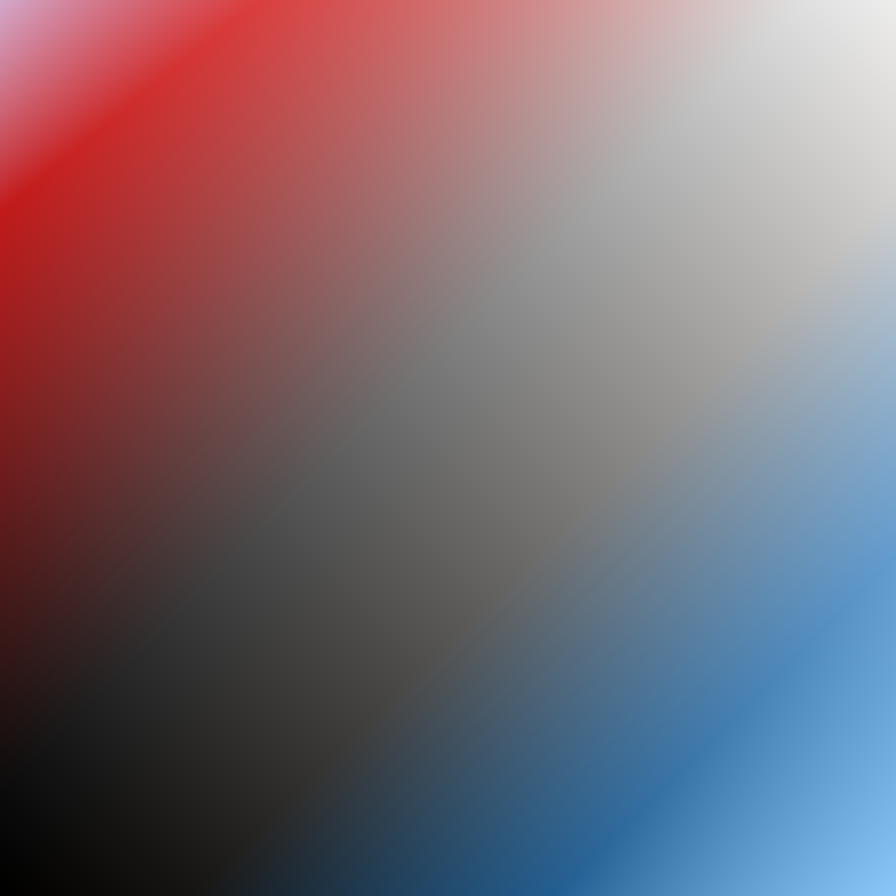
Reproduce this background procedurally as a Shadertoy shader.

```glsl
// A soft diagonal gradient: a neutral ramp from black to near white, flanked by
// a red band toward the upper left and a blue band toward the lower right.
// "along" drives the brightness; "across" selects and blends the bands.

// Neutral ramp
const float GRAY_PEAK  = 0.93;
const float GRAY_CURVE = 1.10;
const vec3  WARM_TINT  = vec3(0.008, 0.0, -0.008);

// Band limits on the across axis (v - u)
const float RED_START       = 0.10;
const float RED_RIDGE       = 0.84;
const float RED_RIDGE_SLOPE = -0.20;
const float RED_EASE        = 1.20;
const float BLUE_START      = 0.21;
const float BLUE_RIDGE      = 0.62;

// Ridge colours: value at along = 0, and change up to along = 1
const vec3 RED_BASE  = vec3(0.60, -0.11, -0.11);
const vec3 RED_RISE  = vec3(0.40, 0.55, 0.55);
const vec3 BLUE_BASE = vec3(-0.07, 0.17, 0.37);
const vec3 BLUE_RISE = vec3(0.66, 0.64, 0.64);

// Corner colours
const vec3 LAVENDER = vec3(0.83, 0.66, 0.79);
const vec3 SKY      = vec3(0.55, 0.78, 0.98);

// Linear position of x between two limits, held to 0..1
float ramp(float start, float end, float x) {
    return clamp((x - start) / (end - start), 0.0, 1.0);
}

vec3 ridgeColor(vec3 base, vec3 rise, float along) {
    return max(base + rise * along, 0.0);
}

void mainImage(out vec4 fragColor, in vec2 fragCoord) {
    vec2 uv = fragCoord / iResolution.xy;
    float along = 0.5 * (uv.x + uv.y);
    float across = uv.y - uv.x;

    // Neutral ramp, slightly warm next to the blue band
    vec3 color = vec3(GRAY_PEAK * pow(along, GRAY_CURVE));
    color += WARM_TINT * ramp(RED_START, -BLUE_START, across);

    // Red band, fading to lavender in its corner
    float redRidge = RED_RIDGE + RED_RIDGE_SLOPE * along;
    float redAmount = pow(ramp(RED_START, redRidge, across), RED_EASE);
    color = mix(color, ridgeColor(RED_BASE, RED_RISE, along), redAmount);
    color = mix(color, LAVENDER, ramp(redRidge, 1.0, across));

    // Blue band, fading to sky blue in its corner
    float blueAmount = ramp(BLUE_START, BLUE_RIDGE, -across);
    color = mix(color, ridgeColor(BLUE_BASE, BLUE_RISE, along), blueAmount);
    color = mix(color, SKY, ramp(BLUE_RIDGE, 1.0, -across));

    fragColor = vec4(clamp(color, 0.0, 1.0), 1.0);
}
```
